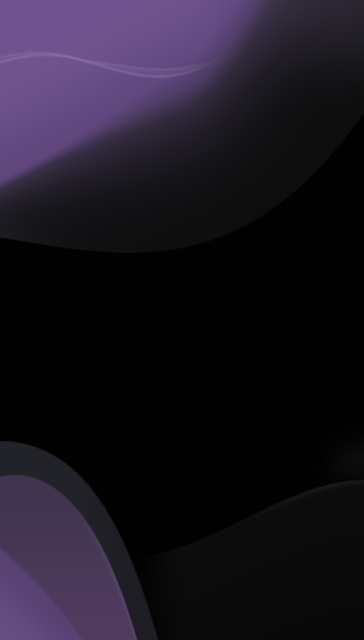
Write a Shadertoy shader that draws this background.

```glsl
// Draws soft violet and charcoal waves in the corners of a black canvas.

const vec3 BLACK      = vec3(0.002);
const vec3 CHARCOAL   = vec3(0.052, 0.052, 0.056);
const vec3 SMOKE      = vec3(0.255, 0.210, 0.315);
const vec3 VIOLET     = vec3(0.435, 0.325, 0.555);
const vec3 DEEP_VIOLET = vec3(0.375, 0.275, 0.490);
const vec3 SILK       = vec3(0.62, 0.52, 0.72);
const vec3 SLATE      = vec3(0.135, 0.132, 0.162);
const vec3 PLUM       = vec3(0.255, 0.205, 0.310);
const vec3 ROSE_PLUM  = vec3(0.310, 0.230, 0.365);
const vec3 HILL       = vec3(0.046);
const float RIBBON_WIDTH = 0.0022;

// Antialiased coverage of the region where d is positive.
float cover(float d) {
    float w = max(fwidth(d), 1e-5);
    return smoothstep(-w, w, d);
}

// Gaussian falloff around zero.
float glow(float d, float width) {
    return exp(-d * d / (width * width));
}

// Height of the rounded mounds, steepening away from their peak.
float mound(float x, float peak, float bend, float steepen) {
    float q = x * x;
    return peak - q * (bend + steepen * q);
}

// Wide dark wave with a violet sheet above it.
vec3 upperWaves(vec3 color, vec2 p) {
    float x = p.x;
    float low = 0.629 + x * (-0.094 + x * (-0.044 + 0.333 * x));
    float bend = max(x - 0.5, 0.0);
    float high = 0.711 + 0.30 * x + 1.9 * bend * bend;

    // Smoky gradient between both edges, lifted near the canvas sides.
    float t = clamp((p.y - low) / (high - low), 0.0, 1.0);
    vec3 wave = mix(CHARCOAL, SMOKE, pow(t, 2.3));
    wave += vec3(0.07, 0.064, 0.09) * exp(-7.0 * x) * (1.0 - t);
    wave += vec3(0.10, 0.085, 0.12) * smoothstep(0.55, 1.0, x)
          * smoothstep(0.82, 1.0, p.y);
    color = mix(color, wave, cover(p.y - low));

    // Violet sheet, crisp on the left and hazy on the right.
    float haze = mix(0.010, 0.060, smoothstep(0.1, 0.68, x));
    float sheet = smoothstep(-haze, haze, p.y - high);
    vec3 violet = mix(DEEP_VIOLET, VIOLET, smoothstep(0.0, 0.16, p.y - high));

    // Two silky strands crossing each other.
    float rise = max(x - 0.45, 0.0);
    float strand = 0.897 + 0.017 * cos(10.1 * (x - 0.125)) + 0.35 * rise * rise;
    float gap = x < 0.23 ? 0.035 * (0.23 - x)
              : 0.012 * sin(3.14159 * clamp((x - 0.23) / 0.38, 0.0, 1.0));
    float fade = 1.0 - smoothstep(0.50, 0.64, x);
    float shine = 0.32 * glow(p.y - strand, RIBBON_WIDTH)
                + 0.18 * glow(p.y - strand - gap, RIBBON_WIDTH)
                + 0.12 * cover(p.y - strand) * cover(strand + gap - p.y);
    violet = mix(violet, SILK, shine * fade);
    return mix(color, violet, sheet);
}

// Low dark hill with a faint lit crest.
vec3 lowerHill(vec3 color, vec2 p) {
    float crest = 0.13 + 0.12 * smoothstep(0.35, 1.0, p.x);
    float d = p.y - crest;
    float right = smoothstep(0.6, 0.9, p.x);
    color += 0.045 * smoothstep(0.84, 1.0, p.x) * glow(d - 0.03, 0.035);
    vec3 body = HILL * mix(0.72, 1.0, smoothstep(-0.22, 0.0, d));
    body += 0.055 * right * glow(d, 0.007);
    return mix(color, body, cover(-d) * smoothstep(0.34, 0.52, p.x));
}

// Three nested mounds, from slate to violet.
vec3 lowerMounds(vec3 color, vec2 p) {
    float outer = mound(p.x, 0.311, 0.95, 3.7) - p.y;
    vec3 slate = mix(SLATE, SLATE * 0.85, smoothstep(0.15, 0.42, p.x));
    color = mix(color, slate, cover(outer));

    float middle = mound(p.x - 0.04, 0.258, 1.65, 5.5) - p.y;
    vec3 plum = mix(PLUM, ROSE_PLUM, smoothstep(0.22, 0.03, p.y));
    plum += 0.05 * glow(middle, 0.012) * smoothstep(0.18, 0.32, p.x);
    color = mix(color, plum, cover(middle));

    float inner = 0.145 - p.x * (0.47 + 0.72 * p.x) - p.y;
    vec3 core = mix(DEEP_VIOLET * 0.92, VIOLET * 0.92, smoothstep(0.0, 0.13, inner));
    return mix(color, core, smoothstep(-0.004, 0.006, inner));
}

void mainImage(out vec4 fragColor, in vec2 fragCoord) {
    vec2 p = fragCoord / iResolution.xy;
    vec3 color = upperWaves(BLACK, p);
    color = lowerHill(color, p);
    color = lowerMounds(color, p);
    fragColor = vec4(color, 1.0);
}
```
